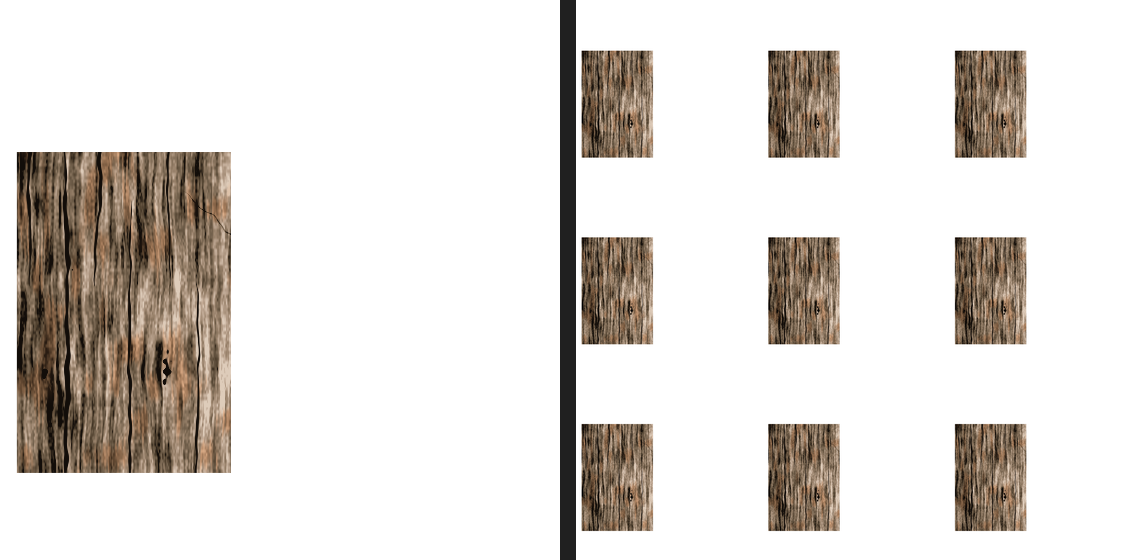
Left: one tile. Right: repeated 3 by 3.
Give the GLSL for this texture, as a three.js fragment shader.

```glsl
// Weathered timber panel on a white ground: stretched noise makes the fibres,
// tapered vertical splits, a slanting check and small knots are carved into it.
// All noise wraps at whole repeats and the white margin closes the tile.
varying vec2 vUv;

const vec3 WHITE = vec3(1.0);
const vec3 PITCH = vec3(0.07, 0.05, 0.035);
const vec3 UMBER = vec3(0.31, 0.25, 0.18);
const vec3 BROWN = vec3(0.45, 0.38, 0.30);
const vec3 TAN = vec3(0.59, 0.50, 0.41);
const vec3 PALE = vec3(0.73, 0.64, 0.56);
const vec3 BLEACHED = vec3(0.87, 0.80, 0.73);
const vec3 RUST = vec3(0.60, 0.40, 0.25);

const vec2 PANEL_MIN = vec2(0.030, 0.1556);
const vec2 PANEL_MAX = vec2(0.4123, 0.7285);
const float EDGE = 0.001;          // half width of smoothed edges
const float BASE_TONE = 2.75;      // position on the colour ramp, 0 to 5
const float SPLIT_WIDTH = 0.0034;  // half width of the widest split
const float KNOT_RADIUS = 0.0065;

float hash(vec2 p) {
  vec3 q = fract(p.xyx * vec3(0.1031, 0.1030, 0.0973));
  q += dot(q, q.yzx + 33.33);
  return fract((q.x + q.y) * q.z);
}

// Value noise in -0.5 to 0.5 that wraps after freq cells.
float noise(vec2 uv, vec2 freq, float seed) {
  vec2 p = uv * freq;
  vec2 cell = floor(p);
  vec2 f = p - cell;
  f = f * f * (3.0 - 2.0 * f);
  vec2 a = mod(cell, freq) + seed;
  vec2 b = mod(cell + 1.0, freq) + seed;
  float low = mix(hash(a), hash(vec2(b.x, a.y)), f.x);
  float high = mix(hash(vec2(a.x, b.y)), hash(b), f.x);
  return mix(low, high, f.y) - 0.5;
}

// Colour ramp from pitch black to bleached wood, one unit per stop.
vec3 woodRamp(float t) {
  vec3 c = mix(PITCH, UMBER, clamp(t, 0.0, 1.0));
  c = mix(c, BROWN, clamp(t - 1.0, 0.0, 1.0));
  c = mix(c, TAN, clamp(t - 2.0, 0.0, 1.0));
  c = mix(c, PALE, clamp(t - 3.0, 0.0, 1.0));
  return mix(c, BLEACHED, clamp(t - 4.0, 0.0, 1.0));
}

float fill(float dist) {
  return 1.0 - smoothstep(-EDGE, EDGE, dist);
}

// Tapered splits, alternately entering from the top and the bottom.
// x holds the dark opening, y the lit lip on its right.
vec2 splits(vec2 uv, vec2 local) {
  vec2 result = vec2(0.0);
  for (int n = 0; n < 6; n++) {
    float i = float(n);
    float odd = mod(i, 2.0);
    float reach = mix(0.42, 1.15 - 0.1 * i, odd);
    float along = mix(1.0 - local.y, local.y, odd);
    float taper = sqrt(clamp((reach - along) * 3.0, 0.0, 1.0));
    vec2 track = vec2(0.0, uv.y);
    float wander = 0.016 * noise(track, vec2(1.0, 6.0), i * 7.0 + 3.0)
                 + 0.004 * noise(track, vec2(1.0, 38.0), i * 5.0 + 60.0);
    float ragged = 1.0 + 0.9 * noise(track, vec2(1.0, 45.0), i * 3.0 + 90.0);
    float width = SPLIT_WIDTH / (1.0 + 0.25 * abs(i - 1.0)) * taper * ragged;
    float x = uv.x - (0.055 + 0.0605 * i + wander);
    float open = smoothstep(0.0, 0.15, taper);
    result.x = max(result.x, fill(abs(x) - width) * open);
    result.y = max(result.y, fill(abs(x - width - 0.002) - 0.0015) * open);
  }
  return result;
}

// Three ragged pits, growing longer along the grain.
float knots(vec2 uv, vec2 size) {
  float dark = 0.0;
  float ragged = noise(uv, vec2(140.0, 110.0), 17.0);
  for (int n = 0; n < 3; n++) {
    float k = float(n);
    vec2 place = vec2(0.26 - 0.48 * k + 0.35 * k * k,
                      0.633 - 0.477 * k + 0.159 * k * k);
    vec2 d = uv - PANEL_MIN - size * place;
    d.y /= 1.0 + k * k;
    dark = max(dark, fill(length(d) - KNOT_RADIUS * (0.75 + 1.5 * ragged)));
  }
  return dark;
}

void main() {
  vec2 size = PANEL_MAX - PANEL_MIN;
  vec2 local = (vUv - PANEL_MIN) / size;

  // Fibres bend gently along the board.
  vec2 grain = vUv;
  grain.x += 0.014 * noise(vUv, vec2(11.0, 6.0), 1.0)
           + 0.004 * noise(vUv, vec2(40.0, 24.0), 2.0);
  float strand = noise(grain, vec2(170.0, 8.0), 5.0);
  float fibre = noise(grain, vec2(330.0, 24.0), 9.0);
  float grit = noise(grain, vec2(400.0, 170.0), 13.0);
  float mottle = noise(grain, vec2(38.0, 14.0), 21.0)
               + 0.6 * noise(grain, vec2(90.0, 36.0), 25.0);
  float checks = smoothstep(0.16, 0.34, noise(grain, vec2(125.0, 11.0), 31.0));

  // Light falls from the right; the left and top are dimmer.
  float light = mix(-0.75, 0.5, smoothstep(0.0, 0.75, local.x))
              - 0.4 * smoothstep(0.55, 1.0, local.y);
  float tone = BASE_TONE + light + 2.2 * strand + 2.5 * fibre + 1.6 * grit
             + 1.9 * mottle - 1.7 * checks;

  // Carved features.
  vec2 split = splits(vUv, local);
  float slant = vUv.y - 0.655 + 0.9 * (vUv.x - 0.332)
              + 0.012 * noise(vUv, vec2(60.0, 60.0), 41.0);
  float check = fill(abs(slant) - 0.0012) * smoothstep(0.325, 0.345, vUv.x);
  tone += 0.6 * split.y - 2.0 * check;
  float rust = smoothstep(0.12, 0.4, noise(grain, vec2(44.0, 16.0), 51.0) + 0.3 * fibre);
  vec3 wood = woodRamp(tone);
  wood = mix(wood, RUST * (0.4 + 0.2 * max(tone, 0.0)), 0.55 * rust);
  wood = mix(wood, PITCH, max(split.x, knots(vUv, size)));

  // Panel on white.
  vec2 outside = abs(vUv - 0.5 * (PANEL_MIN + PANEL_MAX)) - 0.5 * size;
  gl_FragColor = vec4(mix(WHITE, wood, fill(max(outside.x, outside.y))), 1.0);
}
```
